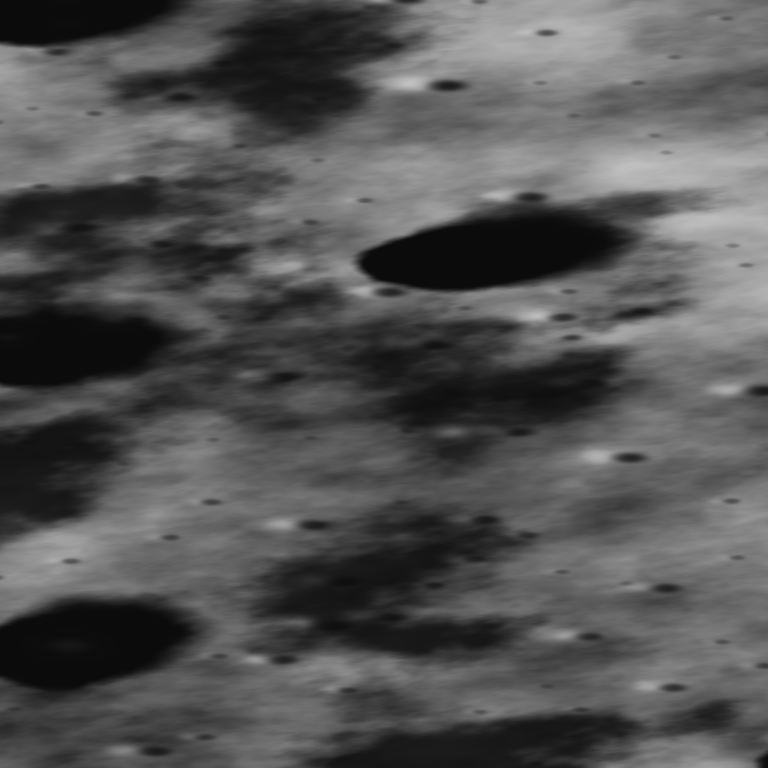
Give the GLSL for this texture, as a Shadertoy shader.

```glsl
// Rough grey ground under grazing light, seen at a low angle.
// Stretched, tilted noise makes the soft relief; lens-shaped pools of shadow
// and small pits with a lit left rim are scattered over jittered grids.

#define TILT 0.10
#define STRETCH vec2(2.8, 7.4)
#define GROUND_TONE 0.425
#define GROUND_CONTRAST 0.42
#define STREAK_CONTRAST 0.14
#define SHADOW_TONE 0.045
#define HOLLOW_LIFT 0.08
#define HOLLOW_FLOOR 0.14
#define POOL_GRID vec2(2.0, 4.6)
#define POOL_SHARE 0.42
#define PIT_GRID vec2(9.0, 21.0)
#define PIT_SHARE 0.5

// Integer hash: two random values in 0..1 per cell and seed
vec2 hash2(vec2 cell, int seed) {
    uvec2 v = uvec2(ivec2(cell) + ivec2(seed * 131, seed * 57));
    v = v * 1664525u + 1013904223u;
    v.x += v.y * 1664525u;
    v.y += v.x * 1664525u;
    v ^= v >> 16u;
    v.x += v.y * 1664525u;
    v.y += v.x * 1664525u;
    v ^= v >> 16u;
    return vec2(v & 65535u) / 65535.0;
}

float valueNoise(vec2 p, int seed) {
    vec2 cell = floor(p), f = p - cell;
    f = f * f * f * (f * (f * 6.0 - 15.0) + 10.0);
    float bottom = mix(hash2(cell, seed).x, hash2(cell + vec2(1, 0), seed).x, f.x);
    float top = mix(hash2(cell + vec2(0, 1), seed).x, hash2(cell + vec2(1, 1), seed).x, f.x);
    return mix(bottom, top, f.y);
}

// Zero-centred layered noise; each octave turns to hide the lattice
float fbm(vec2 p, int seed, float gain) {
    const mat2 turn = mat2(0.8, 0.6, -0.6, 0.8);
    float sum = 0.0, amplitude = 1.0;
    for (int i = 0; i < 5; i++) {
        p = turn * p;
        sum += amplitude * (valueNoise(p, seed + i) - 0.5);
        p = p * 2.03 + 3.7;
        amplitude *= gain;
    }
    return sum;
}

// Shadow pools: x is the light let through, y the glow on the facing slope
vec2 shadowPools(vec2 p, float roughness) {
    vec2 home = floor(p * POOL_GRID);
    float light = 1.0, glow = 0.0;
    for (int j = -1; j <= 1; j++)
    for (int i = -1; i <= 1; i++) {
        vec2 cell = home + vec2(i, j);
        vec2 pick = hash2(cell, 40);
        if (pick.x > POOL_SHARE) continue;
        vec2 center = (cell + 0.2 + 0.6 * hash2(cell, 41)) / POOL_GRID;
        vec2 halfSize = mix(vec2(0.09, 0.035), vec2(0.22, 0.058), pick.y);
        vec2 e = (p - center) / halfSize;
        float lens = sqrt(e.y * e.y + 0.03) + 0.85 * e.x * e.x + 0.45 * roughness;
        float blur = mix(0.22, 0.75, smoothstep(-0.6, 0.9, e.x + 0.4 * e.y));
        light *= smoothstep(0.82, 0.87 + blur, lens);
        vec2 slope = (e + vec2(1.55, 0.1)) * vec2(1.9, 1.2);
        glow += 0.14 * exp(-dot(slope, slope));
    }
    return vec2(light, glow);
}

// Small pits: dark hollow with a brighter spot on its left
vec2 pits(vec2 p) {
    vec2 home = floor(p * PIT_GRID);
    float light = 1.0, glow = 0.0;
    for (int j = -1; j <= 1; j++)
    for (int i = -1; i <= 1; i++) {
        vec2 cell = home + vec2(i, j);
        vec2 pick = hash2(cell, 60);
        if (pick.x > PIT_SHARE) continue;
        vec2 center = (cell + hash2(cell, 61)) / PIT_GRID;
        float size = pick.y * pick.y * pick.y;
        vec2 halfSize = mix(vec2(0.009, 0.003), vec2(0.027, 0.0075), size);
        vec2 e = (p - center) / halfSize;
        vec2 rim = (e + vec2(1.7, -0.25)) * vec2(0.95, 0.8);
        float strength = mix(0.25, 0.9, pick.y * pick.y);
        light *= 1.0 - strength * exp(-pow(dot(e, e), 1.5));
        glow += 0.45 * strength * strength * exp(-dot(rim, rim));
    }
    return vec2(light, glow);
}

void mainImage(out vec4 fragColor, in vec2 fragCoord) {
    vec2 uv = fragCoord / iResolution.y;
    float c = cos(TILT), s = sin(TILT);
    vec2 tilted = vec2(c * uv.x + s * uv.y, c * uv.y - s * uv.x);
    vec2 p = tilted * STRETCH;

    // Lit ground with broad patches and fine streaks
    float relief = fbm(p + 11.0, 1, 0.55);
    float streaks = fbm(p * vec2(2.0, 3.2) + 27.0, 10, 0.62);
    float tone = GROUND_TONE + GROUND_CONTRAST * relief + STREAK_CONTRAST * streaks;

    // Half-shaded hollows, with edges that vary from crisp to soft
    float hollow = fbm(p * 0.95 + 43.0, 20, 0.5) + 0.2 * relief + 0.1 * streaks + HOLLOW_LIFT;
    float softness = valueNoise(p * 0.8 + 5.0, 30);
    float shade = smoothstep(-0.45, mix(-0.14, 0.06, softness), hollow);
    shade = mix(HOLLOW_FLOOR, 1.0, shade);

    // Deep pools and pits
    vec2 pool = shadowPools(tilted, relief + 0.25 * streaks);
    vec2 pit = pits(uv);
    tone = (max(tone, 0.1) + pool.y) * shade * pool.x;
    tone = tone * pit.x + pit.y * mix(0.15, 1.0, shade * pool.x);

    // Gentle rolloff keeps highlights grey
    tone = SHADOW_TONE + 0.95 * tone;
    tone -= 0.35 * max(tone - 0.62, 0.0);
    fragColor = vec4(vec3(clamp(tone, 0.0, 1.0)), 1.0);
}
```
